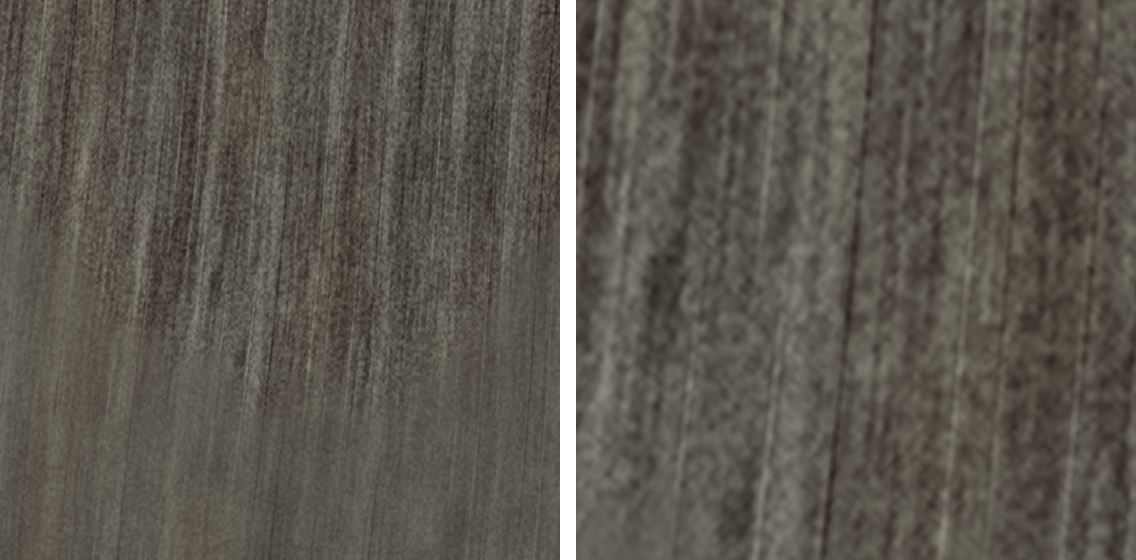
Left: the whole. Right: its middle third, enlarged.
Write a WebGL 1 fragment shader that draws this texture.

```glsl
precision highp float;
uniform vec2 u_resolution;

#define DARK vec3(0.27, 0.25, 0.22)
#define LIGHT vec3(0.42, 0.41, 0.37)
#define LEAN 0.09
#define RIDGE_COUNT 9.1
#define STREAK_COUNT 215.0
#define SCRATCH_COUNT 30.0
#define GRAIN_SCALE 215.0
#define GRAIN_CONTRAST 0.85
#define STREAK_CONTRAST 0.75

float hash(vec2 p) {
  vec3 q = fract(vec3(p.xyx) * 0.1031);
  q += dot(q, q.yzx + 33.33);
  return fract((q.x + q.y) * q.z);
}

// Smooth noise centred on zero
float noise(vec2 p) {
  vec2 cell = floor(p);
  vec2 f = fract(p);
  f = f * f * (3.0 - 2.0 * f);
  float low = mix(hash(cell), hash(cell + vec2(1.0, 0.0)), f.x);
  float high = mix(hash(cell + vec2(0.0, 1.0)), hash(cell + 1.0), f.x);
  return mix(low, high, f.y) - 0.5;
}

// Short slanted fibres in two crossing directions
float weave(vec2 p) {
  vec2 q = p * GRAIN_SCALE;
  float rising = noise(vec2(q.x - 0.35 * q.y, 0.7 * q.y));
  float falling = noise(vec2(q.x + 0.45 * q.y, 0.8 * q.y) + 57.0);
  return 0.8 * (rising + falling);
}

// Fine upright threads of several widths
float streaks(vec2 p) {
  float fine = noise(vec2(p.x * STREAK_COUNT, p.y * 14.0));
  float middle = noise(vec2(p.x * STREAK_COUNT * 0.55 + 9.0, p.y * 6.0));
  float coarse = noise(vec2(p.x * STREAK_COUNT * 0.22 + 23.0, p.y * 3.0));
  return fine + 0.55 * middle + 0.35 * coarse;
}

// Sparse thin lines, light or dark, fading in and out along their length
float scratches(vec2 p) {
  float x = p.x * SCRATCH_COUNT;
  float id = floor(x);
  float offset = 0.2 + 0.6 * hash(vec2(id, 5.0));
  float line = 1.0 - smoothstep(0.015, 0.095, abs(fract(x) - offset));
  float fade = smoothstep(-0.1, 0.2, noise(vec2(id * 3.7, p.y * 3.0)));
  float shade = hash(vec2(id, 19.0)) < 0.5 ? 0.5 : -0.5;
  return line * fade * shade;
}

// Soft light bands at nearly even spacing
float ridges(vec2 p) {
  float phase = p.x * RIDGE_COUNT + 0.05 * sin(p.x * 23.0) + 0.04 * sin(p.y * 7.0 + p.x * 9.0);
  float band = pow(0.5 + 0.5 * cos(6.2832 * (phase - 0.53)), 4.0);
  return (band - 0.27) * (0.8 + 0.9 * noise(vec2(phase, p.y * 2.5)));
}

// 1 in the coarse upper part, 0 in the smooth lower part
float roughness(vec2 uv, vec2 fibre) {
  float d = uv.x - 0.65;
  float edge = 0.28 + 0.9 * d * d + 0.6 * max(d, 0.0);
  edge += 0.1 * noise(vec2(fibre.x * 14.0, 3.0));
  edge += 0.05 * noise(vec2(fibre.x * 45.0, uv.y * 30.0));
  return smoothstep(-0.04, 0.05, uv.y - edge);
}

void main() {
  vec2 uv = gl_FragCoord.xy / u_resolution;

  // Coordinates that follow the leaning, slightly bent fibres
  float bend = 0.004 * sin(uv.y * 5.0 + uv.x * 4.0);
  float along = uv.x - (LEAN + 0.03 * (0.5 - uv.x)) * (uv.y - 0.74) + bend;
  vec2 fibre = vec2(along + 1.0, uv.y);
  float rough = roughness(uv, fibre);

  // Broad stains
  float stain = noise(fibre * vec2(9.0, 3.0) + 4.0);
  stain += 0.6 * noise(uv * vec2(24.0, 18.0));

  // Layered relief, strongest in the coarse part
  float tone = mix(0.57, 0.49, rough);
  tone += weave(fibre) * GRAIN_CONTRAST * mix(0.45, 1.0, rough);
  tone += streaks(fibre) * STREAK_CONTRAST * mix(0.4, 1.0, rough);
  tone += ridges(fibre) * mix(0.26, 0.5, rough);
  tone += scratches(fibre) * mix(0.5, 1.0, rough);
  tone += stain * 0.27;

  // Warm stain right of centre, faint cool and green tints elsewhere
  float warmOffset = (along - 0.66) / 0.055;
  float warm = exp(-warmOffset * warmOffset) * smoothstep(0.3, 0.6, uv.y);
  warm *= 0.7 + 0.9 * noise(uv * vec2(9.0, 7.0));
  float coolness = noise(fibre * vec2(7.0, 2.5) + 31.0);
  vec3 colour = mix(DARK, LIGHT, tone - 0.2 * warm);
  colour += warm * vec3(0.012, -0.001, -0.008);
  colour += coolness * vec3(-0.013, 0.002, 0.010);

  gl_FragColor = vec4(clamp(colour, 0.0, 1.0), 1.0);
}
```
